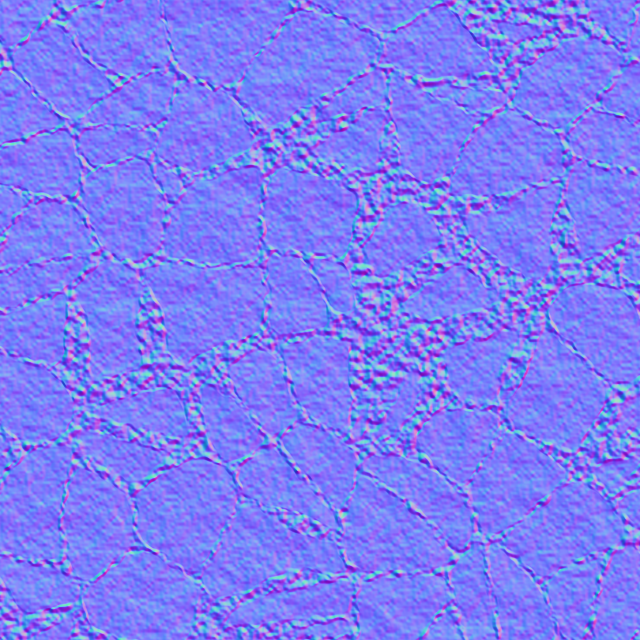
A WebGL 2 fragment shader for this texture map:

```glsl
#version 300 es
precision highp float;

uniform vec2 u_resolution;
out vec4 fragColor;

const float STONES = 7.0;          // stone cells across the canvas
const float FLAT_LEVEL = 0.49;     // encoded value of a zero slope
const vec2 SLOPE_GAIN = vec2(0.9, 1.2);

float hash(vec2 p) {
    vec3 q = fract(vec3(p.xyx) * 0.1031);
    q += dot(q, q.yzx + 33.33);
    return fract((q.x + q.y) * q.z);
}

vec2 hash2(vec2 p) {
    return vec2(hash(p + 17.3), hash(p + 91.7));
}

float noise(vec2 p) {
    vec2 cell = floor(p);
    vec2 f = fract(p);
    vec2 u = f * f * (3.0 - 2.0 * f);
    float low = mix(hash(cell), hash(cell + vec2(1, 0)), u.x);
    float high = mix(hash(cell + vec2(0, 1)), hash(cell + vec2(1, 1)), u.x);
    return mix(low, high, u.y);
}

vec2 seedPoint(vec2 cell) {
    return cell + 0.5 + 0.92 * (hash2(cell) - 0.5);
}

// Distance to the nearest joint, with rounded stone corners
float jointDistance(vec2 p) {
    vec2 base = floor(p);
    vec2 home = base;
    vec2 toHome = vec2(0.0);
    float nearest = 1e3;
    for (int y = -1; y <= 1; y++)
    for (int x = -1; x <= 1; x++) {
        vec2 cell = base + vec2(x, y);
        vec2 r = seedPoint(cell) - p;
        float d = dot(r, r);
        if (d < nearest) { nearest = d; home = cell; toHome = r; }
    }

    const float SHARPNESS = 22.0;
    float sum = 0.0;
    for (int y = -2; y <= 2; y++)
    for (int x = -2; x <= 2; x++) {
        if (x == 0 && y == 0) continue;
        vec2 r = seedPoint(home + vec2(x, y)) - p;
        float edge = dot(0.5 * (r + toHome), normalize(r - toHome));
        sum += exp(-SHARPNESS * edge);
    }

    // Some stones are split in two by a straight crack
    if (hash(home + 5.5) > 0.55) {
        float angle = 6.2832 * hash(home + 44.0);
        float offset = 0.2 * (hash(home + 63.0) - 0.5);
        float crack = abs(dot(toHome, vec2(cos(angle), sin(angle))) + offset);
        sum += exp(-SHARPNESS * crack);
    }
    return -log(sum) / SHARPNESS;
}

// Fine pitted grain shared by all stones
float grain(vec2 p) {
    return 0.0040 * noise(p * 30.0)
         + 0.0022 * noise(p * 92.0 + 7.0)
         + 0.0014 * noise(p * 185.0 + 31.0);
}

float surfaceHeight(vec2 p) {
    // Bend the joints broadly, then chip their edges
    vec2 bend = vec2(noise(p * 9.0), noise(p * 9.0 + 50.0)) - 0.5;
    vec2 chips = vec2(noise(p * 75.0 + 20.0), noise(p * 75.0 + 80.0)) - 0.5;
    vec2 warped = p + 0.025 * bend + 0.006 * chips;
    float d = jointDistance(warped * STONES + 3.0) / STONES;

    // Narrow cracks open into patches of rubble
    float opening = smoothstep(0.45, 0.85, noise(p * 6.5 + 12.0));
    float width = 0.002 + 0.019 * opening;
    float stone = smoothstep(width - 0.002, width + 0.0045, d);
    float rubble = 0.0085 * noise(p * 95.0 + 60.0) + 0.004 * noise(p * 170.0);
    return grain(p) + mix(rubble - 0.0055, 0.0, stone);
}

vec2 surfaceSlope(vec2 p, float e) {
    vec2 dx = vec2(e, 0.0);
    vec2 dy = vec2(0.0, e);
    return vec2(surfaceHeight(p + dx) - surfaceHeight(p - dx),
                surfaceHeight(p + dy) - surfaceHeight(p - dy)) / (2.0 * e);
}

void main() {
    vec2 uv = gl_FragCoord.xy / u_resolution;
    vec2 slope = surfaceSlope(uv, 0.0012) * SLOPE_GAIN;
    vec3 normal = normalize(vec3(-slope, 1.0));
    fragColor = vec4(FLAT_LEVEL + 0.5 * normal, 1.0);
}
```
